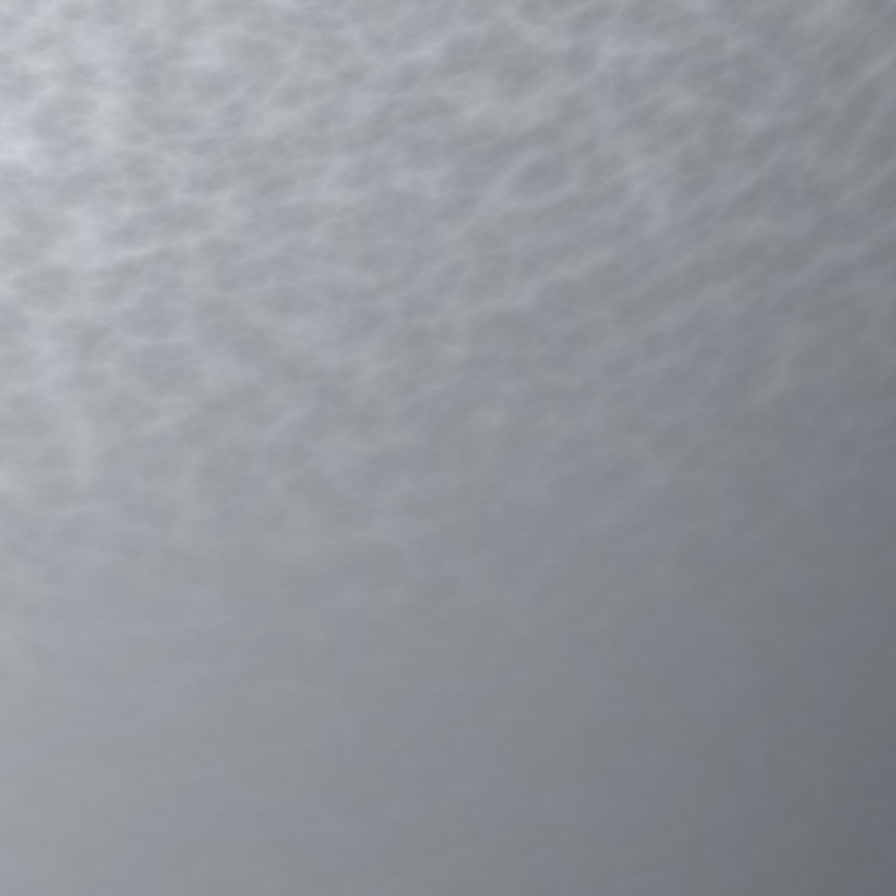
Write a WebGL 2 fragment shader that draws this texture.

```glsl
#version 300 es
precision highp float;

uniform vec2 u_resolution;
out vec4 fragColor;

vec2 hash2(vec2 p) {
    vec3 q = fract(vec3(p.xyx) * vec3(0.1031, 0.1030, 0.0973));
    q += dot(q, q.yzx + 33.33);
    return fract((q.xx + q.yz) * q.zy);
}

// Soft cellular noise, centred near zero: low in cells, high along borders
float softCells(vec2 p) {
    vec2 cell = floor(p);
    float sum = 0.0;
    for (int y = -1; y <= 1; y++) {
        for (int x = -1; x <= 1; x++) {
            vec2 id = cell + vec2(x, y);
            vec2 d = id + hash2(id + 50.0) - p;
            sum += exp(-10.0 * dot(d, d));
        }
    }
    return -0.1 * log(sum + 0.004) - 0.13;
}

// Layered sines that bend the cloud rows
vec2 bend(vec2 p) {
    return vec2(sin(p.y * 19.0 + 2.0 * sin(p.x * 11.0)) + 0.5 * sin(p.y * 47.0 + p.x * 29.0),
                sin(p.x * 17.0 + 2.0 * sin(p.y * 13.0)) + 0.5 * sin(p.x * 41.0 - p.y * 31.0));
}

float cloudRelief(vec2 p) {
    float sum = 0.0;
    float weight = 1.0;
    for (int i = 0; i < 4; i++) {
        sum += weight * softCells(p);
        p = mat2(1.9, 0.4, -0.4, 1.9) * p + 7.3;
        weight *= 0.5;
    }
    return sum;
}

void main() {
    vec2 uv = gl_FragCoord.xy / u_resolution;

    // Rows lie flat on the left and climb towards the right
    vec2 rows = vec2(uv.x + 0.2 * uv.y, uv.y - 0.06 * uv.x - 0.3 * uv.x * uv.x);
    rows += 0.0045 * bend(uv);

    // Broad light from the upper left
    float light = 0.575 - 0.17 * (uv.x - 0.5) + 0.105 * (uv.y - 0.5);
    vec2 fromGlow = uv - vec2(0.0, 0.85);
    light += 0.015 * exp(-7.0 * dot(fromGlow, fromGlow));
    light -= 0.02 * smoothstep(0.6, 1.1, uv.x) * (1.0 - 0.5 * uv.y);

    // Puffs fade out towards the bottom and right
    float strength = 0.1 + 0.9 * smoothstep(0.15, 0.95, uv.y + 0.12 * (0.5 - uv.x));
    strength *= 1.0 - 0.4 * uv.x;
    float relief = cloudRelief(rows * vec2(17.0, 28.0));
    float broad = softCells(rows * vec2(6.0, 9.0) + 3.7);
    light += strength * (0.15 * relief + 0.03 * broad);

    // Faint flat streaks and fine grain
    light += 0.012 * softCells(uv * vec2(38.0, 90.0));
    light += 0.006 * (hash2(floor(uv * 256.0)).x - 0.5);

    // Cool grey with slight blue and green-grey patches
    float tint = softCells(uv * vec2(9.0, 10.0) + 0.3 * bend(uv) + 21.0);
    vec3 colour = light + vec3(-0.012, 0.006, 0.029);
    colour += tint * vec3(0.0, 0.008, -0.03);

    fragColor = vec4(clamp(colour, 0.0, 1.0), 1.0);
}
```
